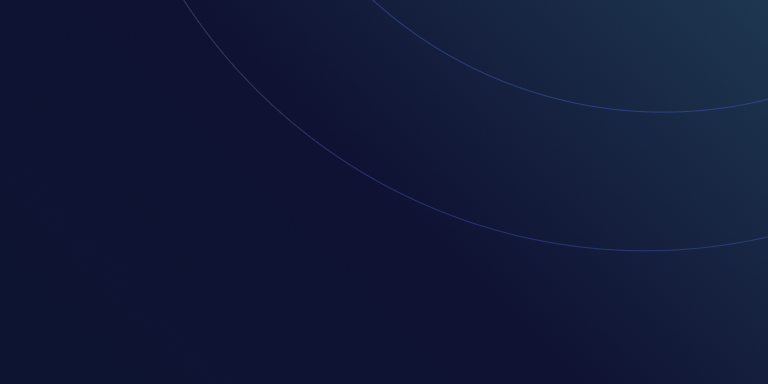
Give the GLSL for this background, as a Shadertoy shader.

```glsl
const vec3 DEEP_NAVY = vec3(0.049, 0.080, 0.192);
const vec3 INDIGO = vec3(0.059, 0.070, 0.200);
const vec3 SLATE_TEAL = vec3(0.118, 0.216, 0.314);
const vec3 ARC_BLUE = vec3(0.235, 0.330, 0.680);
const vec3 ARC_GREY = vec3(0.330, 0.390, 0.530);

// Three-stop ramp with its middle stop at one half
vec3 ramp(vec3 low, vec3 middle, vec3 high, float t) {
    vec3 lower = mix(low, middle, clamp(2.0 * t, 0.0, 1.0));
    return mix(lower, high, clamp(2.0 * t - 1.0, 0.0, 1.0));
}

// Antialiased coverage of a thin circle outline
float ring(vec2 p, vec2 center, float radius, float width, float pixel) {
    float d = abs(length(p - center) - radius);
    return clamp((0.5 * (width + pixel) - d) / pixel, 0.0, 1.0)
         * min(width / pixel, 1.0);
}

// Small dither that hides banding in the dark ramp
float hash(vec2 p) {
    return fract(sin(dot(p, vec2(12.99, 78.23))) * 43758.5);
}

void mainImage(out vec4 fragColor, in vec2 fragCoord) {
    float pixel = 1.0 / iResolution.y;
    vec2 p = fragCoord * pixel;
    float aspect = iResolution.x * pixel;

    // Diagonal background
    float diagonal = (p.x + p.y) / (aspect + 1.0);
    vec3 color = ramp(DEEP_NAVY, INDIGO, SLATE_TEAL, diagonal);

    // Large arcs hanging from above, greyer toward the left
    vec3 arcColor = mix(ARC_GREY, ARC_BLUE, smoothstep(0.45, 1.15, p.x));
    float outer = ring(p, vec2(1.680, 1.779), 1.432, 0.0027, pixel);
    float inner = ring(p, vec2(1.727, 1.833), 1.125, 0.0027, pixel);
    color = mix(color, arcColor, 0.48 * outer);
    color = mix(color, arcColor, 0.55 * inner);

    color += (hash(fragCoord) - 0.5) / 255.0;
    fragColor = vec4(color, 1.0);
}
```
